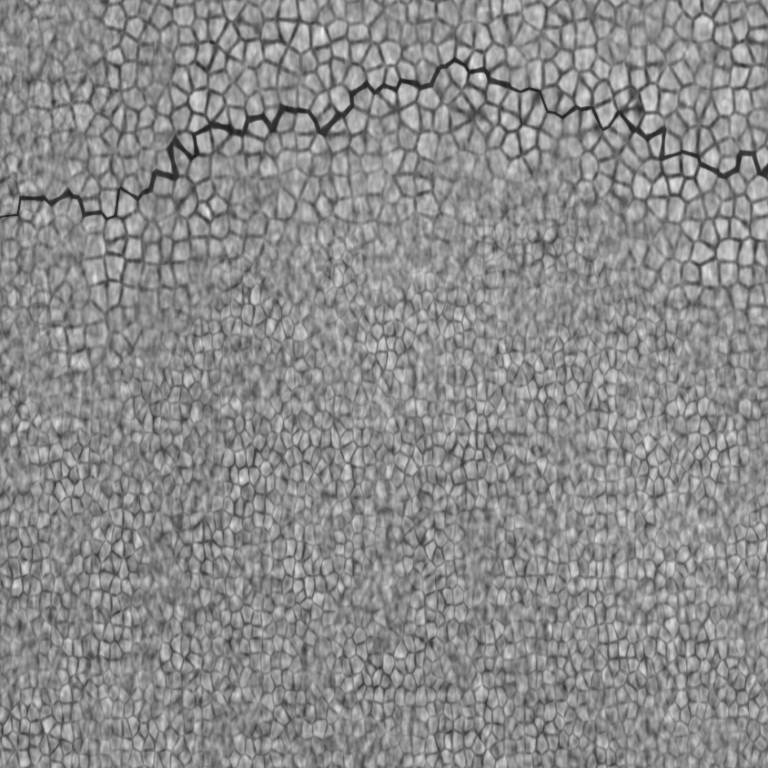
Give the GLSL for this texture, as a WebGL 1 fragment shader.

```glsl
precision highp float;

uniform vec2 u_resolution;

const float BASE_TONE = 0.548;
const float CRACK_TONE = 0.17;
const vec2 COARSE_GRID = vec2(44.0, 35.0);   // large cells around the crack
const vec2 FINE_GRID = vec2(76.0, 48.0);     // small cells further down
const float CELL_JITTER = 0.8;
const float COARSE_RELIEF = 0.23;
const float FINE_RELIEF = 0.14;
const float RELIEF_MEAN = 0.65;
const float CELL_SHADE = 0.09;
const vec2 GRAIN_FREQ = vec2(92.0, 52.0);    // stretched upright
const vec2 FINE_GRAIN_FREQ = vec2(175.0, 100.0);
const float GRAIN_GAIN = 0.27;
const float FINE_GRAIN_GAIN = 0.17;
const float SPECK_GAIN = 0.11;
const float BROAD_GAIN = 0.06;
const float CRACK_WIDTH = 0.26;              // in cells
const float TAU = 6.2831853;

vec2 hash2(vec2 p) {
  vec3 q = fract(p.xyx * vec3(0.1031, 0.1030, 0.0973));
  q += dot(q, q.yzx + 33.33);
  return fract((q.xx + q.yz) * q.zy);
}

float cornerSlope(vec2 corner, vec2 offset) {
  float angle = TAU * hash2(corner).x;
  return dot(vec2(cos(angle), sin(angle)), offset);
}

float gradientNoise(vec2 p) {
  vec2 i = floor(p);
  vec2 f = p - i;
  vec2 u = f * f * f * (f * (f * 6.0 - 15.0) + 10.0);
  vec2 e = vec2(1.0, 0.0);
  float low = mix(cornerSlope(i, f), cornerSlope(i + e.xy, f - e.xy), u.x);
  float high = mix(cornerSlope(i + e.yx, f - e.yx),
                   cornerSlope(i + e.xx, f - e.xx), u.x);
  return mix(low, high, u.y);
}

// Uneven arch that the crack follows from side to side
float crackHeight(float x) {
  float peak = (x - 0.58) / 0.13;
  return 0.735 + 0.10 * smoothstep(0.12, 0.31, x)
       + 0.075 * exp(-peak * peak)
       - 0.06 * smoothstep(0.78, 0.95, x)
       + 0.025 * gradientNoise(vec2(x * 13.0, 4.5));
}

// x: distance from the gaps, y: distance from the crack, z: random per cell
vec3 cells(vec2 p, vec2 grid) {
  vec2 home = floor(p * grid);
  float nearest = 8.0;
  float second = 8.0;
  float above = 8.0;
  float below = 8.0;
  float shade = 0.0;
  for (int j = -1; j <= 1; j++) {
    for (int i = -1; i <= 1; i++) {
      vec2 id = home + vec2(float(i), float(j));
      vec2 rnd = hash2(id + 17.0);
      vec2 site = id + 0.5 + CELL_JITTER * (rnd - 0.5);
      float d = length(site - p * grid);
      if (d < nearest) {
        second = nearest;
        nearest = d;
        shade = fract(rnd.x * 7.3 + rnd.y * 3.7);
      } else {
        second = min(second, d);
      }
      vec2 place = site / grid;
      if (place.y > crackHeight(place.x)) above = min(above, d);
      else below = min(below, d);
    }
  }
  return vec3(second - nearest, abs(above - below), shade);
}

float relief(vec3 cell, float gapStrength) {
  float dome = smoothstep(0.0, 0.36, cell.x) - RELIEF_MEAN;
  float plate = smoothstep(0.0, 0.2, cell.x);
  return dome * gapStrength + CELL_SHADE * (cell.z - 0.5) * plate;
}

void main() {
  vec2 p = gl_FragCoord.xy / u_resolution;

  // Cells shrink and blur with depth below the crack
  float depth = crackHeight(p.x) - p.y;
  float coarse = 1.0 - smoothstep(0.04, 0.36, depth + 0.12 * gradientNoise(p * 6.0));
  coarse *= mix(0.5, 1.0, smoothstep(0.0, 0.28, p.x + max(depth, 0.0)));
  float gapVariation = max(0.2, 1.0 + 1.3 * gradientNoise(p * vec2(17.0, 11.0) + 31.0));
  float nearCrack = 1.0 + 0.35 * exp(-abs(depth) * 18.0);

  vec3 large = cells(p, COARSE_GRID);
  vec3 small = cells(p + vec2(0.003 * gradientNoise(p * 40.0), 0.0), FINE_GRID);
  float bumps = mix(relief(small, FINE_RELIEF * gapVariation),
                    relief(large, COARSE_RELIEF * gapVariation * nearCrack), coarse);

  // Upright grain with scattered bright specks
  float grain = GRAIN_GAIN * gradientNoise(p * GRAIN_FREQ)
              + FINE_GRAIN_GAIN * gradientNoise(p * FINE_GRAIN_FREQ + 53.0);
  float speck = smoothstep(0.28, 0.6, gradientNoise(p * GRAIN_FREQ * 1.1 + 91.0));

  // Slow drift, darker towards the lower left
  float broad = BROAD_GAIN * gradientNoise(p * 3.0 + 7.0)
              + 0.035 * (p.x - 0.5) + 0.03 * (p.y - 0.5);

  float tone = BASE_TONE + broad + bumps + grain * mix(1.0, 0.75, coarse)
             + SPECK_GAIN * speck;

  // Crack along the borders of the large cells
  float width = CRACK_WIDTH * (1.0 + 0.9 * gradientNoise(vec2(p.x * 19.0, 2.5)));
  width *= mix(0.65, 1.0, smoothstep(0.0, 0.25, p.x));
  float crack = 1.0 - smoothstep(width * 0.3, width * 1.2, large.y);
  tone = mix(tone, CRACK_TONE + 0.3 * grain, 0.92 * crack);

  gl_FragColor = vec4(vec3(clamp(tone, 0.0, 1.0)), 1.0);
}
```
